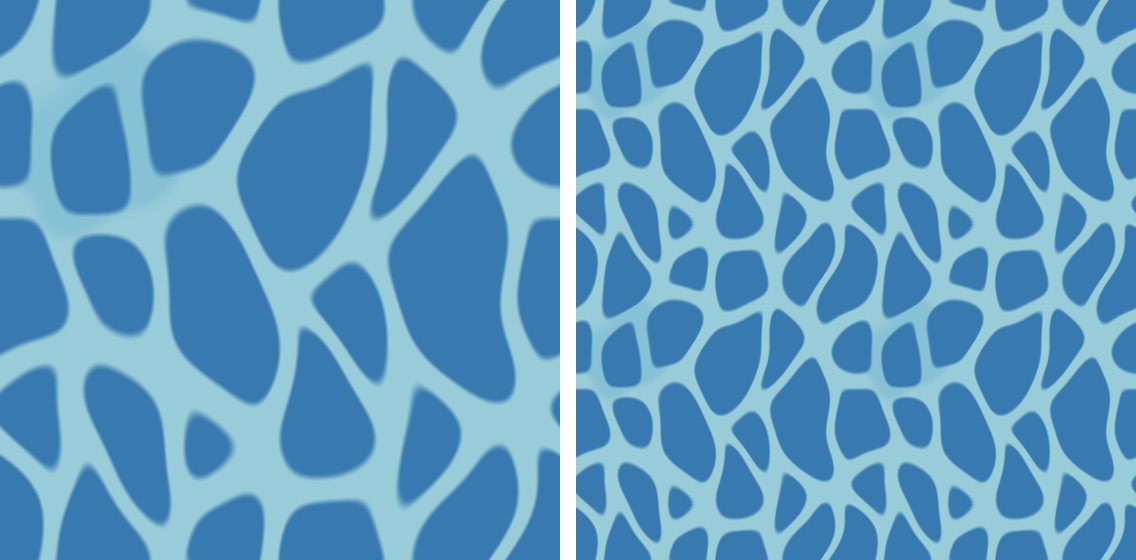
Left, the tile; right, the same tile 2 across and 2 down.
Reproduce this pattern procedurally as a Shadertoy shader.

```glsl
const float TAU = 6.2831853;
const vec2 GRID = vec2(5.0, 4.0);        // whole cells per canvas, so it wraps
const vec2 STRETCH = vec2(1.15, 0.8);    // metric that makes cells upright
const vec2 SHIFT = vec2(0.714, 0.857);   // start of the repeat
const vec3 DEEP_BLUE = vec3(0.22, 0.48, 0.69);
const vec3 PALE_AQUA = vec3(0.60, 0.80, 0.85);
const vec3 HAZE_AQUA = vec3(0.53, 0.755, 0.835);

vec3 hash3(vec2 p) {
    vec3 q = fract((p.xyx + 7.3) * vec3(0.1031, 0.1030, 0.0973));
    q += dot(q, q.yxz + 33.33);
    return fract((q.xxy + q.yzz) * q.zyx);
}

// Layered sines with whole frequencies: lean and bend the cells
vec2 bend(vec2 uv, float lean, float wobble) {
    vec2 a = TAU * uv;
    vec2 slow = vec2(sin(2.0 * a.y + a.x + 0.8), sin(2.0 * a.x - a.y + 2.1));
    vec2 quick = vec2(sin(4.0 * a.y - 2.0 * a.x + 1.7), sin(4.0 * a.x + 3.0 * a.y));
    return uv + vec2(-lean * cos(a.y), 0.0) + wobble * (slow + 0.4 * quick);
}

// xy: offset from the point to the site, z: weight that sets the cell size
vec3 siteAt(vec2 cell, vec2 point, float jitter, float weightSpread) {
    vec3 h = hash3(floor(mod(cell + 0.5, GRID)));
    vec2 offset = cell + 0.5 + jitter * (h.xy - 0.5) - point;
    return vec3(offset * STRETCH, weightSpread * (h.z - 0.5));
}

float power(vec3 site) {
    return dot(site.xy, site.xy) - site.z;
}

// Smooth distance to the walls of the weighted cell around the point
float wallDistance(vec2 point, float jitter, float weightSpread, float roundness) {
    vec2 base = floor(point);
    vec2 ownCell = base;
    vec3 own = vec3(0.0);
    float least = 1e5;
    for (int y = -2; y <= 2; y++)
    for (int x = -2; x <= 2; x++) {
        vec2 cell = base + vec2(x, y);
        vec3 site = siteAt(cell, point, jitter, weightSpread);
        if (power(site) < least) {
            least = power(site);
            own = site;
            ownCell = cell;
        }
    }
    float sum = 1e-9;
    for (int y = -3; y <= 3; y++)
    for (int x = -2; x <= 2; x++) {
        vec2 cell = base + vec2(x, y);
        if (distance(cell, ownCell) < 0.5) continue;
        vec3 site = siteAt(cell, point, jitter, weightSpread);
        float wall = 0.5 * (power(site) - least) / max(length(site.xy - own.xy), 0.05);
        sum += exp(-wall / roundness);
    }
    return -roundness * log(sum);
}

// Soft periodic patch around a centre
float hazePatch(vec2 uv, vec2 centre) {
    vec2 a = TAU * (uv - centre);
    float swell = cos(a.x) + cos(a.y) + 0.35 * sin(a.x) * sin(a.y);
    swell += 0.07 * sin(5.0 * a.x + 2.0 * a.y) + 0.05 * sin(7.0 * a.y - 4.0 * a.x);
    return smoothstep(1.38, 1.66, swell);
}

void mainImage(out vec4 fragColor, in vec2 fragCoord) {
    vec2 uv = fragCoord / iResolution.xy;
    vec2 spot = fract(uv + SHIFT);

    // Rounded cells parted by a gap of varying width
    float wall = wallDistance(bend(spot, 0.04, 0.015) * GRID, 0.7, 0.36, 0.085);
    float gap = 0.077 + 0.02 * sin(TAU * (spot.x + spot.y)) * cos(TAU * (spot.x - spot.y));
    float softness = max(0.024, 4.0 / iResolution.y);
    float inside = smoothstep(-softness, softness, wall - gap);

    // Pale ground with a faint haze
    vec3 ground = mix(PALE_AQUA, HAZE_AQUA, hazePatch(uv, vec2(0.20, 0.76)));
    fragColor = vec4(mix(ground, DEEP_BLUE, inside), 1.0);
}
```
